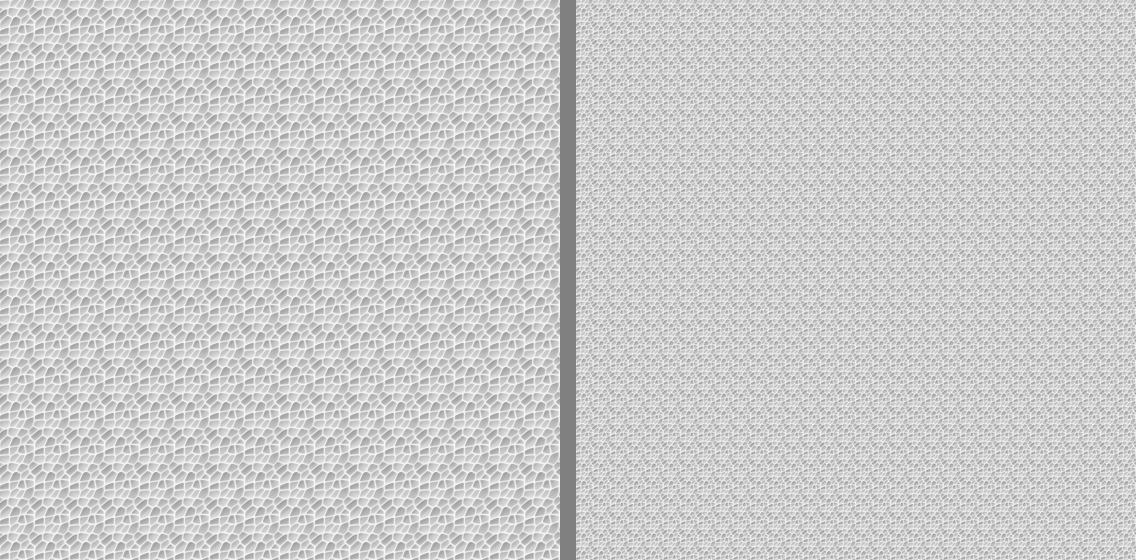
Left: one tile. Right: repeated 2 by 2.
Reproduce this pattern procedurally as a WebGL 2 fragment shader.

```glsl
#version 300 es
precision highp float;
// Seamless pale grey web of raised ridges around small, softly lit irregular cells.
uniform vec2 u_resolution;
out vec4 outColor;

const float REPEATS = 16.0;        // tiles across and down
const float CELLS = 4.0;           // cells per tile side
const float JITTER = 0.86;         // scatter of the cell seeds
const float SIZE_SPREAD = 0.22;    // difference between large and small cells
const float STRETCH = 0.2;         // elongation along the rising diagonal
const float ROUNDNESS = 20.0;      // lower values round the corners more
const float RIDGE_FOOT = 0.145;    // where the ridge slope meets the floor, in cells
const float RIDGE_LEAN = 0.45;     // widening of the lit slopes
const float RIDGE_WEAR = 0.35;     // fading of the ridges in patches
const float FLOOR_SLOPE = 0.15;    // light gradient across a floor
const float GRAIN = 0.06;          // strength of the diagonal striation
const float CLOUD = 0.12;          // broad light and dark patches
const vec2 GRAIN_FREQ = vec2(3.0, 10.0);
const vec2 CLOUD_FREQ = vec2(2.0);
const vec2 LIT_SIDE = vec2(0.45, -0.89);
const vec3 FLOOR_DARK = vec3(0.70);
const vec3 FLOOR_LIGHT = vec3(0.83);
const vec3 RIDGE_COLOR = vec3(0.97);
const int SAMPLES = 2;             // antialiasing grid side

// Integer hash of a lattice point, three values in 0..1
vec3 hash3(vec2 p) {
    uvec3 v = uvec3(uvec2(p) + 11u, 29u) * 1664525u + 1013904223u;
    v.x += v.y * v.z; v.y += v.z * v.x; v.z += v.x * v.y;
    v ^= v >> 16u;
    v.x += v.y * v.z; v.y += v.z * v.x; v.z += v.x * v.y;
    return vec3(v >> 8u) / 16777216.0;
}

// Gradient noise that wraps after a whole number of lattice steps
float cornerSlope(vec2 corner, vec2 offset, vec2 period) {
    float angle = 6.28319 * hash3(mod(corner, period) + 40.0).x;
    return dot(vec2(cos(angle), sin(angle)), offset);
}

float gradientNoise(vec2 p, vec2 period) {
    vec2 i = floor(p), f = p - i;
    vec2 u = f * f * f * (f * (f * 6.0 - 15.0) + 10.0);
    vec2 e = vec2(1.0, 0.0);
    float low = mix(cornerSlope(i, f, period), cornerSlope(i + e, f - e, period), u.x);
    float high = mix(cornerSlope(i + e.yx, f - e.yx, period),
                     cornerSlope(i + 1.0, f - 1.0, period), u.x);
    return mix(low, high, u.y);
}

// Seed offset in the stretched metric (xy), size weight (z) and tone (w)
vec4 cellSeed(vec2 id, vec2 p) {
    vec2 wrapped = mod(id, CELLS);
    vec3 h = hash3(wrapped + 5.0);
    vec2 d = id + 0.5 + JITTER * (h.xy - 0.5) - p;
    return vec4(d - STRETCH * d.yx, SIZE_SPREAD * h.z, hash3(wrapped + 17.0).x);
}

vec3 webColor(vec2 uv) {
    vec2 tile = fract(uv * REPEATS);
    vec2 p = tile * CELLS;
    vec2 base = floor(p);

    // Owning cell, by weighted distance
    vec4 own = vec4(0.0);
    vec2 ownId = base;
    float nearest = 1e3;
    for (int y = -2; y <= 2; y++)
    for (int x = -2; x <= 2; x++) {
        vec2 id = base + vec2(x, y);
        vec4 s = cellSeed(id, p);
        float d = dot(s.xy, s.xy) - s.z;
        if (d < nearest) { nearest = d; own = s; ownId = id; }
    }

    // Rounded distance to the cell border, and the direction towards it
    float sum = 1e-9;
    vec2 towards = vec2(0.0);
    for (int y = -2; y <= 2; y++)
    for (int x = -2; x <= 2; x++) {
        vec2 id = base + vec2(x, y);
        if (id == ownId) continue;
        vec4 s = cellSeed(id, p);
        vec2 across = s.xy - own.xy;
        float span = max(length(across), 0.01);
        float edge = (dot(s.xy, s.xy) - s.z - nearest) / (2.0 * span);
        float weight = exp(-ROUNDNESS * edge);
        sum += weight;
        towards += weight * across / span;
    }
    float border = -log(sum) / ROUNDNESS;
    float lit = dot(towards / sum, LIT_SIDE);

    // Floor: cell tone, slope, striation and broad patches
    vec2 diagonal = vec2(tile.x + tile.y, tile.x - tile.y);
    float grain = GRAIN * gradientNoise(diagonal * GRAIN_FREQ, GRAIN_FREQ);
    float cloud = gradientNoise(tile * CLOUD_FREQ, CLOUD_FREQ);
    vec3 color = mix(FLOOR_DARK, FLOOR_LIGHT, own.w * own.w);
    color += FLOOR_SLOPE * dot(-own.xy, LIT_SIDE) + grain + CLOUD * cloud;

    // Ridge: broad on its lit side, steep on the other, worn in patches
    float foot = RIDGE_FOOT * (1.0 + RIDGE_LEAN * lit);
    float ridge = 1.0 - smoothstep(0.0, foot, border);
    ridge *= 1.0 - RIDGE_WEAR * clamp(0.3 - 1.5 * cloud, 0.0, 1.0);
    return mix(color, RIDGE_COLOR, ridge);
}

void main() {
    vec3 color = vec3(0.0);
    for (int i = 0; i < SAMPLES * SAMPLES; i++) {
        vec2 shift = (vec2(i % SAMPLES, i / SAMPLES) + 0.5) / float(SAMPLES) - 0.5;
        color += webColor((gl_FragCoord.xy + shift) / u_resolution);
    }
    outColor = vec4(color / float(SAMPLES * SAMPLES), 1.0);
}
```
